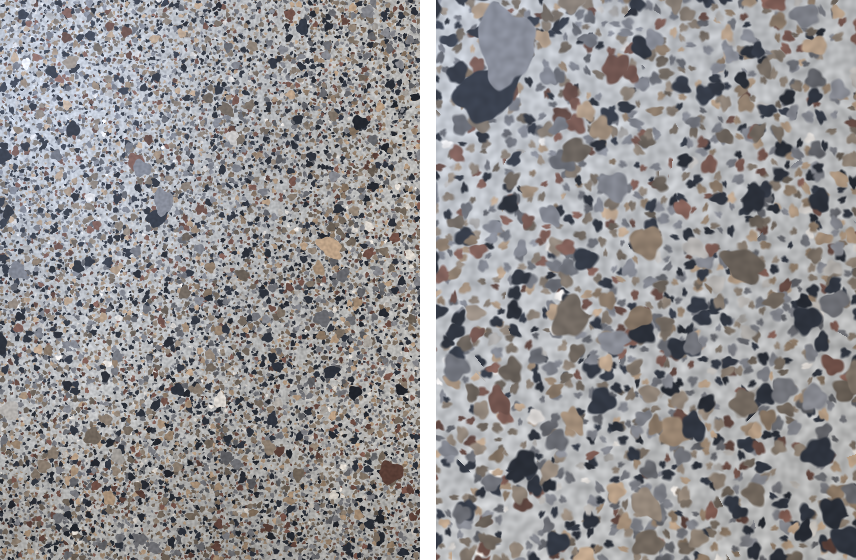
Left: the whole. Right: its middle third, enlarged.
Reproduce this texture procedurally as a Shadertoy shader.

```glsl
// Worn exposed-aggregate concrete: pale mottled paste packed with sand and pebbles.
// Five grids of jittered, lobed grains are stacked from fine to coarse,
// then lit by a cool sheen from the upper left.

vec3 hash3(vec2 p) {
    vec3 q = fract(p.xyx * vec3(0.1031, 0.1030, 0.0973));
    q += dot(q, q.yxz + 33.33);
    return fract((q.xxy + q.yzz) * q.zyx);
}

float gradientDot(vec2 corner, vec2 f) {
    float angle = 6.2832 * hash3(corner + 17.0).x;
    return dot(vec2(cos(angle), sin(angle)), f);
}

// Gradient noise, roughly -0.7 to 0.7
float noise(vec2 p) {
    vec2 i = floor(p), f = fract(p);
    vec2 u = f * f * f * (f * (f * 6.0 - 15.0) + 10.0);
    vec2 e = vec2(0.0, 1.0);
    return mix(mix(gradientDot(i, f), gradientDot(i + e.yx, f - e.yx), u.x),
               mix(gradientDot(i + e, f - e), gradientDot(i + 1.0, f - 1.0), u.x), u.y);
}

// Mineral colour from two random numbers
vec3 stoneColour(float pick, float shade, float darkShare) {
    vec3 charcoal = vec3(0.15, 0.17, 0.21);
    vec3 c = vec3(0.43, 0.44, 0.47);                           // grey
    float t = (pick - darkShare) / (1.0 - darkShare);
    c = mix(c, vec3(0.47, 0.43, 0.39), step(0.34, t));         // taupe
    c = mix(c, vec3(0.61, 0.53, 0.45), step(0.64, t));         // tan
    c = mix(c, vec3(0.42, 0.30, 0.27), step(0.82, t));         // rust
    c = mix(c, vec3(0.77, 0.76, 0.75), step(0.94, t));         // quartz
    c = mix(charcoal, c, step(0.0, t));
    return c * (0.78 + 0.44 * shade);
}

// Lays one grid of scattered grains over the ground colour
vec3 addGrains(vec3 ground, vec2 p, float cells, float fill, float darkShare, float blur) {
    vec2 q = p * cells, home = floor(q);
    for (int y = -1; y <= 1; y++)
    for (int x = -1; x <= 1; x++) {
        vec2 cell = home + vec2(x, y);
        vec3 place = hash3(cell + cells * 3.0);
        if (place.z > fill) continue;
        vec3 look = hash3(cell + cells * 5.0 + 71.0);
        vec3 form = hash3(cell + cells * 7.0 + 139.0);

        // Turned, stretched and lobed outline
        vec2 d = q - cell - 0.5 - 0.8 * (place.xy - 0.5);
        float turn = 6.2832 * form.x;
        d = mat2(cos(turn), sin(turn), -sin(turn), cos(turn)) * d;
        d.y *= 1.0 + 0.6 * form.y;
        float a = atan(d.y, d.x);
        float radius = mix(0.27, 0.53, look.x);
        radius *= 1.0 + 0.13 * sin(3.0 * a + 6.3 * form.z) + 0.08 * sin(5.0 * a + 9.0 * look.y);
        float edge = (length(d) - radius) / cells;

        vec3 stone = stoneColour(look.z, look.y, darkShare);
        stone *= 1.0 + 0.16 * noise(p * 170.0);
        ground = mix(ground, stone, smoothstep(blur, -blur, edge));
    }
    return ground;
}

void mainImage(out vec4 fragColor, in vec2 fragCoord) {
    vec2 p = fragCoord / iResolution.y;
    float blur = max(0.0011, 0.7 / iResolution.y);

    // Cement paste
    float mottle = 0.14 * noise(p * 75.0) + 0.17 * noise(p * 190.0 + 40.0);
    vec3 colour = vec3(0.715, 0.725, 0.735) * (1.0 + mottle);

    // Grains, fine to coarse, with slightly ragged edges
    vec2 ragged = p + 0.0015 * vec2(noise(p * 130.0 + 9.0), noise(p * 130.0 + 61.0));
    float fill[5] = float[](0.70, 0.50, 0.25, 0.06, 0.022);
    float cells = 145.0;
    for (int i = 0; i < 5; i++) {
        float patchy = 1.0 + 0.5 * noise(p * 9.0 + float(i) * 13.0);
        float darkShare = 0.18 + 0.07 * float(i);
        // Rare coarse grains keep a constant density so none are cut
        float density = i < 2 ? fill[i] * patchy : fill[i];
        colour = addGrains(colour, ragged, cells, density, darkShare, blur);
        cells = floor(cells * 0.62);
    }

    // Cool sheen at upper left, warmer and dimmer toward the lower right
    vec2 toSheen = (p - vec2(0.04, 0.83)) / vec2(0.42, 0.48);
    float sheen = exp(-dot(toSheen, toSheen));
    float broad = noise(p * 3.0 + 5.0);
    colour *= mix(vec3(0.98, 0.96, 0.93), vec3(1.03, 1.06, 1.12), sheen) * (1.0 + 0.09 * broad);
    colour *= 0.93 + 0.10 * smoothstep(0.0, 0.4, p.y);
    colour = mix(colour, vec3(0.78, 0.82, 0.89), 0.16 * sheen);

    fragColor = vec4(clamp(colour, 0.0, 1.0), 1.0);
}
```
